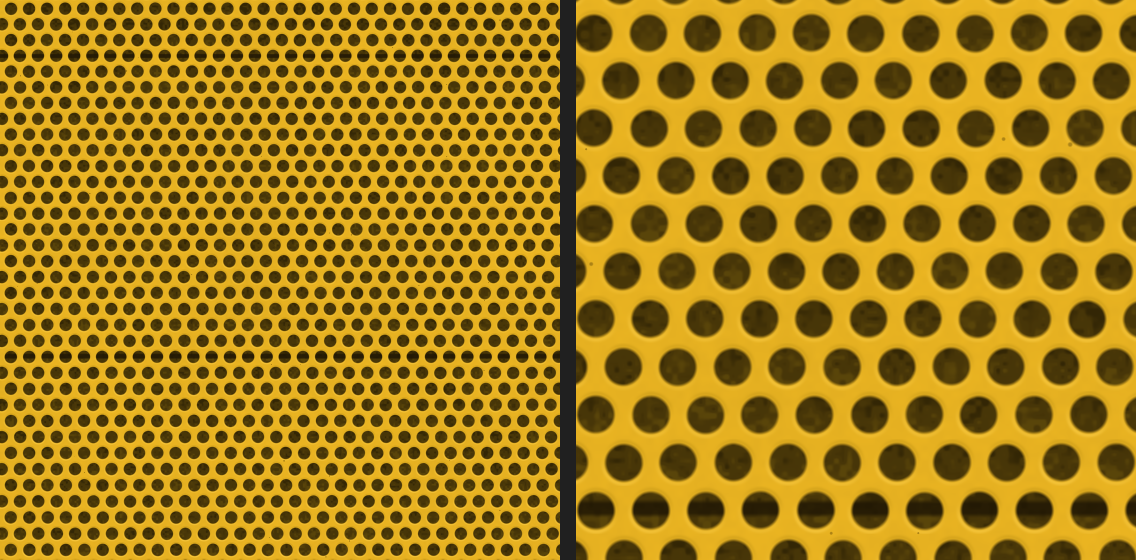
Left, the full canvas; right, a detail of the centre.
Reproduce this texture procedurally as a WebGL 2 fragment shader.

```glsl
#version 300 es
precision highp float;
// Yellow painted sheet metal with staggered round holes over a dark backing.

#define ROW_RATE 35.76     // rows per canvas height at the top
#define ROW_STRETCH 0.59   // rows widen slightly towards the bottom
#define TOP_ROW 0.0156     // distance of the first row from the top
#define FIRST_COLUMN 0.0195
#define PITCH_TOP 0.03223
#define PITCH_BOTTOM 0.03281
#define LAST_ROW 34.0
#define RADIUS 0.0110
#define EDGE 0.0013
#define JITTER 0.0003
#define SPECK_GRID 42.0
#define SPECK_SHARE 0.05

uniform vec2 u_resolution;
out vec4 fragColor;

const vec3 PAINT = vec3(0.91, 0.70, 0.13);
const vec3 PAINT_LIT = vec3(0.96, 0.77, 0.23);
const vec3 PAINT_SHADE = vec3(0.72, 0.55, 0.07);
const vec3 SPECK = vec3(0.52, 0.39, 0.05);
const vec3 BACK_DARK = vec3(0.20, 0.15, 0.02);
const vec3 BACK = vec3(0.28, 0.21, 0.03);
const vec3 BACK_LIT = vec3(0.35, 0.27, 0.04);
const vec3 BAR = vec3(0.12, 0.085, 0.015);

float hash(vec2 p) {
  return fract(sin(dot(p, vec2(127.1, 311.7))) * 43758.5453);
}

float noise(vec2 p) {
  vec2 i = floor(p), f = fract(p);
  f = f * f * (3.0 - 2.0 * f);
  return mix(mix(hash(i), hash(i + vec2(1, 0)), f.x),
             mix(hash(i + vec2(0, 1)), hash(i + vec2(1, 1)), f.x), f.y);
}

// Offset from the nearest hole centre; id receives its column and row.
vec2 holeOffset(vec2 p, out vec2 id) {
  float depth = 1.0 - p.y - TOP_ROW;
  float row = depth * (ROW_RATE - ROW_STRETCH * depth);
  float rowHeight = 1.0 / (ROW_RATE - 2.0 * ROW_STRETCH * depth);
  id.y = floor(row + 0.5);
  float pitch = mix(PITCH_TOP, PITCH_BOTTOM, id.y / LAST_ROW);
  float column = (p.x - FIRST_COLUMN) / pitch + 0.5 * mod(id.y, 2.0);
  id.x = floor(column + 0.5);
  vec2 offset = vec2((column - id.x) * pitch, (id.y - row) * rowHeight);
  return offset + JITTER * (vec2(hash(id), hash(id + 17.3)) - 0.5) * 2.0;
}

// Soft horizontal band seen behind the sheet.
float backingBar(float y, float centre, float halfWidth) {
  return 1.0 - smoothstep(halfWidth * 0.4, halfWidth, abs(y - centre));
}

vec3 backing(vec2 p, vec2 offset, vec2 id) {
  float light = 0.52 + 0.35 * (hash(id + 5.1) - 0.5);
  light += 0.8 * (noise(p * 260.0) - 0.5) - 0.2 * offset.y / RADIUS;
  light -= 0.25 * smoothstep(0.88, 1.0, p.y);
  vec3 color = mix(BACK_DARK, BACK, smoothstep(0.0, 0.45, light));
  color = mix(color, BACK_LIT, smoothstep(0.55, 1.0, light));
  float bars = max(backingBar(p.y, 0.900, 0.005), backingBar(p.y, 0.364, 0.006));
  return mix(color, BAR, 0.8 * bars);
}

vec3 paint(vec2 p, vec2 offset, vec2 id) {
  vec3 color = PAINT * (0.985 + 0.03 * noise(p * 9.0));
  color *= 0.99 + 0.02 * noise(p * 220.0);

  // Pressed rim: lit below and to the left, shaded above
  float rimDistance = (length(offset) - RADIUS - 0.0017) / 0.0012;
  float rim = exp(-rimDistance * rimDistance);
  float facing = dot(normalize(offset + 1e-6), normalize(vec2(-0.35, -1.0)));
  float wear = (0.4 + 0.6 * hash(id + 9.7)) * mix(1.0, 0.55, p.y);
  color = mix(color, PAINT_LIT, rim * wear * smoothstep(-0.2, 1.0, facing));
  color = mix(color, PAINT_SHADE, 0.3 * rim * smoothstep(0.1, 1.0, -facing));

  // Sparse chips in the paint
  vec2 cell = floor(p * SPECK_GRID);
  vec2 place = 0.2 + 0.6 * vec2(hash(cell + 2.3), hash(cell + 7.9));
  float size = mix(0.0008, 0.0022, hash(cell + 4.4));
  float chip = 1.0 - smoothstep(0.3, 1.0,
      length(p - (cell + place) / SPECK_GRID) / size);
  float present = step(1.0 - SPECK_SHARE * (0.4 + p.y), hash(cell + 31.0));
  return mix(color, SPECK, 0.6 * chip * present);
}

void main() {
  vec2 p = gl_FragCoord.xy / u_resolution;
  vec2 id;
  vec2 offset = holeOffset(p, id);
  float softness = max(EDGE, 0.75 / min(u_resolution.x, u_resolution.y));
  float sheet = smoothstep(-softness, softness, length(offset) - RADIUS);
  vec3 color = mix(backing(p, offset, id), paint(p, offset, id), sheet);
  fragColor = vec4(color, 1.0);
}
```
